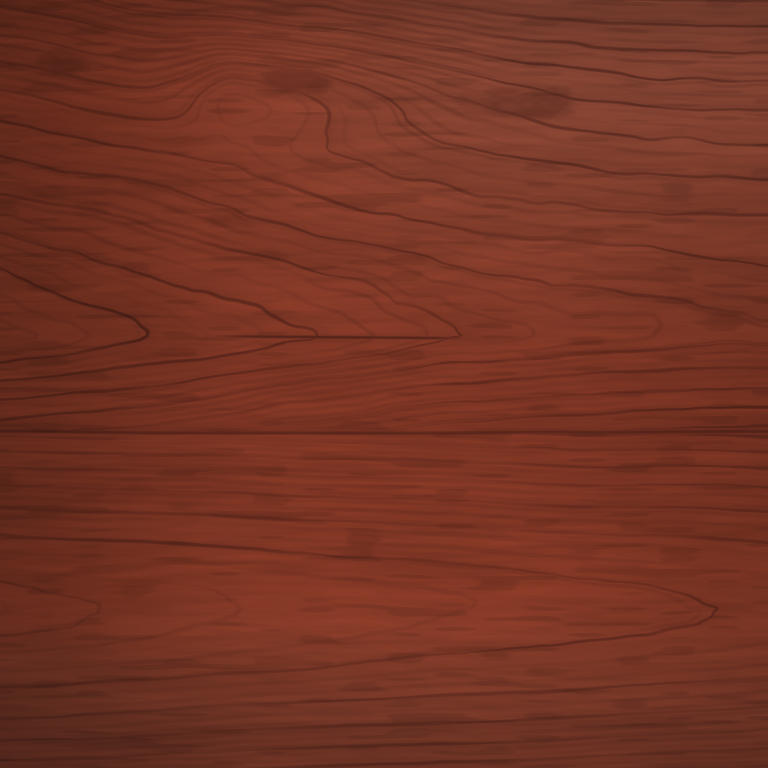
This texture is drawn by a WebGL 2 fragment shader. Its source:

```glsl
#version 300 es
precision highp float;
// Polished red-brown wood: two boards with arched growth rings, fine streaks and soft side light.

#define RED_WOOD vec3(0.525, 0.222, 0.148)
#define PALE_WOOD vec3(0.535, 0.275, 0.205)
#define LINE_TINT vec3(0.21, 0.085, 0.07)
#define SEAM_Y 0.4375
#define CRACK_Y 0.562
#define LINE_WIDTH 0.0019
#define LINE_DEPTH 0.62
#define STREAK_DEPTH 0.13
#define WARP 0.13

uniform vec2 u_resolution;
out vec4 fragColor;

float hash(vec2 p) {
  vec3 q = fract(vec3(p.xyx) * 0.1031);
  q += dot(q, q.yzx + 33.33);
  return fract((q.x + q.y) * q.z);
}

float noise(vec2 p) {
  vec2 i = floor(p), f = fract(p);
  f = f * f * f * (f * (f * 6.0 - 15.0) + 10.0);
  return mix(mix(hash(i), hash(i + vec2(1, 0)), f.x),
             mix(hash(i + vec2(0, 1)), hash(i + vec2(1, 1)), f.x), f.y);
}

float fbm(vec2 p) {
  float sum = 0.0, amp = 0.5;
  for (int i = 0; i < 4; i++) {
    sum += amp * noise(p);
    p = p * 2.03 + 17.3;
    amp *= 0.5;
  }
  return sum;
}

// Growth field of the upper board: lopsided arches, straight at the right, with one eye
float upperRings(vec2 p) {
  float reach = 0.74 - log(1.0 + exp((0.74 - p.x) * 9.0)) / 9.0;
  float dy = p.y - CRACK_Y;
  float flank = sqrt(dy * dy + 0.0002) - 0.014;
  float slope = dy > 0.0 ? 2.4 + 4.5 * dy : 8.0;
  vec2 eye = (p - vec2(0.31, 0.885)) / vec2(p.x < 0.31 ? 0.07 : 0.26, 0.06);
  float warp = WARP * (fbm(p * vec2(5.0, 8.0)) - 0.5)
             + 0.025 * noise(p * vec2(19.0, 34.0));
  return 5.0 * (reach + slope * flank + warp - 0.42 * exp(-dot(eye, eye))) + 0.05;
}

// Growth field of the lower board: long, narrow arches
float lowerRings(vec2 p) {
  float dy = p.y - 0.205 + 0.018 * (fbm(p * vec2(3.0, 5.0) + 40.0) - 0.5);
  float warp = 0.10 * (fbm(p * vec2(7.0, 22.0)) - 0.5);
  return 1.25 * (p.x + 92.0 * dy * dy + warp) - 0.15;
}

float rings(vec2 p, bool upper) {
  return upper ? upperRings(p) : lowerRings(p);
}

// Dark contour of the field, crisp on one side and shaded on the other
float contour(float h, float slope, float width, float shade) {
  float id = floor(h + 0.5);
  float d = abs(h - id) / slope;
  float line = 1.0 - smoothstep(width * 0.3, width * 1.7, d);
  float past = fract(h) / slope;
  float weight = 0.45 + 0.55 * hash(vec2(id, 7.0));
  return max(line * weight, shade * exp(-past / 0.010));
}

void main() {
  vec2 p = gl_FragCoord.xy / u_resolution;
  float seamY = SEAM_Y + 0.005 * (noise(vec2(p.x * 4.0, 3.0)) - 0.5);
  bool upper = p.y > seamY;

  // Field and its slope
  const float e = 0.0015;
  float h = rings(p, upper);
  vec2 grad = vec2(rings(p + vec2(e, 0), upper), rings(p + vec2(0, e), upper)) - h;
  float slope = max(length(grad) / e, 1.5);

  // Base colour and light
  float haze = smoothstep(0.45, 0.95, p.y) * smoothstep(0.05, 0.75, p.x);
  haze = max(haze, 0.5 * (1.0 - smoothstep(0.05, 0.26, p.y)));
  float light = mix(0.75, 1.0, smoothstep(-0.06, 0.4, p.x));
  light *= mix(0.80, 1.0, smoothstep(-0.02, 0.22, p.y));
  light *= 1.0 - 0.14 * smoothstep(0.90, 1.02, p.y);
  light *= 1.0 - 0.13 * smoothstep(0.65, 1.05, p.x) * (1.0 - 0.6 * haze);
  vec3 color = mix(RED_WOOD, PALE_WOOD, haze) * light;

  // Streaks that bend a little with the rings
  vec2 q = p + vec2(0.0, 0.02 * fbm(p * vec2(3.0, 4.0)));
  float streak = 0.55 * fbm(q * vec2(5.0, 75.0)) + 0.45 * fbm(q * vec2(16.0, 170.0) + 9.0);
  color *= 1.0 + STREAK_DEPTH * 2.0 * (streak - 0.47);
  color *= 0.96 + 0.08 * fbm(p * vec2(4.0, 11.0) + 5.0);
  float fleck = smoothstep(0.68, 0.86, noise(q * vec2(17.0, 150.0) + 31.0));
  color *= 1.0 - 0.09 * fleck;

  // Strong rings, then faint ones between them
  float patchy = smoothstep(0.22, 0.62, fbm(p * vec2(4.0, 7.0) + 60.0));
  float width = LINE_WIDTH * (0.7 + 0.7 * noise(p * vec2(14.0, 20.0)));
  float strong = contour(h, slope, width, 0.22) * (0.4 + 0.6 * patchy);
  float faint = contour(h * 2.7 + 0.4, slope * 2.7, width * 1.3, 0.12) * (1.0 - 0.6 * patchy);
  float dark = LINE_DEPTH * (upper ? 1.0 : 0.75) * max(strong, 0.38 * faint);

  // Smoky patches near the top
  for (int i = 0; i < 3; i++) {
    float n = float(i);
    vec2 s = (p - vec2(0.085 + 0.3 * n, 0.92 - 0.027 * n)) / vec2(0.035 + 0.02 * n, 0.019);
    float edge = dot(s, s) + 2.6 * (fbm(p * vec2(22.0, 45.0) + n) - 0.5);
    dark = max(dark, 0.34 * (1.0 - smoothstep(-0.2, 1.6, edge)));
  }

  // Seam between the boards and a short crack
  float seam = abs(p.y - seamY);
  float seamDark = 0.5 * (1.0 - smoothstep(0.0006, 0.0042, seam));
  seamDark = max(seamDark, (upper ? 0.26 : 0.10) * exp(-seam / 0.013));
  float crack = 1.0 - smoothstep(0.0004, 0.0030, abs(p.y - CRACK_Y + 0.008 * (p.x - 0.3)));
  crack *= smoothstep(0.26, 0.34, p.x) * (1.0 - smoothstep(0.56, 0.62, p.x));
  dark = max(dark, max(seamDark, 0.55 * crack));

  fragColor = vec4(mix(color, LINE_TINT * light, dark), 1.0);
}
```
